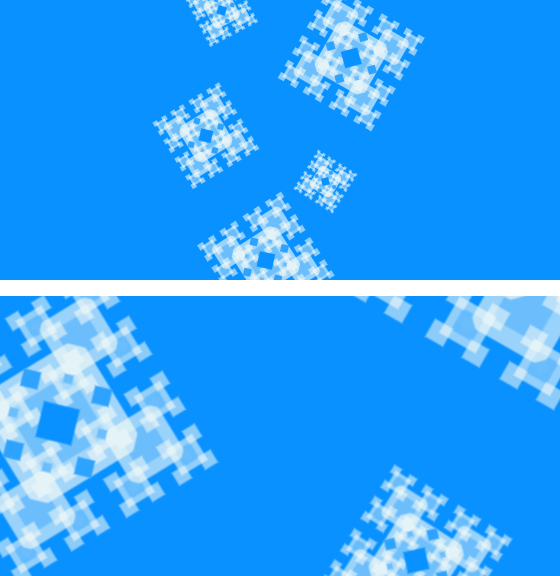
Top: the whole. Bottom: its middle third, enlarged.
Give the GLSL for this background, as a WebGL 1 fragment shader.

```glsl
precision highp float;

uniform vec2 u_resolution;

#define SKY vec3(0.03, 0.57, 1.0)
#define ICE vec3(1.0, 1.0, 0.965)
#define FLAKES 5
#define LEVELS 4
#define CORE 0.541
#define SHRINK 0.49
#define FROST 0.62
#define FADE 0.95
#define MAX_FROST 0.89
#define SOFTNESS 0.002

float edge;

// Smooth coverage of the inside of a distance field
float fill(float d) {
  return 1.0 - smoothstep(-edge, edge, d);
}

float squareDist(vec2 p, float halfSide) {
  return max(abs(p.x), abs(p.y)) - halfSide;
}

float diamondDist(vec2 p, float inradius) {
  return (abs(p.x) + abs(p.y)) * 0.7071 - inradius;
}

vec2 rotate(vec2 p, float angle) {
  float c = cos(angle), s = sin(angle);
  return vec2(c * p.x + s * p.y, c * p.y - s * p.x);
}

// Translucent square frames, each with smaller copies on its corners
float flake(vec2 p, float radius) {
  float halfSide = radius * CORE;
  float alpha = FROST;
  float cover = 0.0;

  // Openings of the largest square: one central, one along each side
  vec2 q = abs(p);
  vec2 side = vec2(max(q.x, q.y), min(q.x, q.y));
  float core = fill(diamondDist(p, halfSide * 0.29));
  float spot = fill(diamondDist(side - vec2(halfSide * 0.82, 0.0), halfSide * 0.14));

  for (int level = 0; level < LEVELS; level++) {
    p = abs(p);

    // Frame with a thinner pane inside, plain on the smallest squares
    float detail = level < LEVELS - 1 ? 1.0 : 0.0;
    float pane = detail * fill(squareDist(p, halfSide * 0.58));
    float layer = fill(squareDist(p, halfSide)) * alpha * mix(1.0, 0.68, pane);
    cover = 1.0 - (1.0 - cover) * (1.0 - layer);

    // Half-frosted diamond in the middle
    float hole = detail * fill(diamondDist(p, halfSide * 0.3));
    cover = mix(cover, 0.4, hole);

    // Move to the nearest corner for the next level
    p -= halfSide;
    halfSide *= SHRINK;
    alpha *= FADE;
  }

  cover = mix(min(cover, MAX_FROST), 0.15, spot);
  return cover * (1.0 - core);
}

void main() {
  vec2 uv = gl_FragCoord.xy / u_resolution.y;
  float middle = 0.5 * u_resolution.x / u_resolution.y;
  edge = max(0.7 / u_resolution.y, SOFTNESS);

  vec3 color = SKY;

  // Flakes drift upward in a loose zigzag
  for (int i = 0; i < FLAKES; i++) {
    float n = float(i);
    float swing = cos(3.0 * n);
    vec2 center = vec2(middle - 0.01 + 0.27 * sin(2.6 * n - 0.15),
                       0.1 + 0.222 * n - 0.03 * swing);
    float radius = 0.138 + 0.059 * sin(1.95 * n + 2.4);
    vec2 local = rotate(uv - center, 0.57 * swing);
    color = mix(color, ICE, flake(local, radius));
  }

  gl_FragColor = vec4(color, 1.0);
}
```
